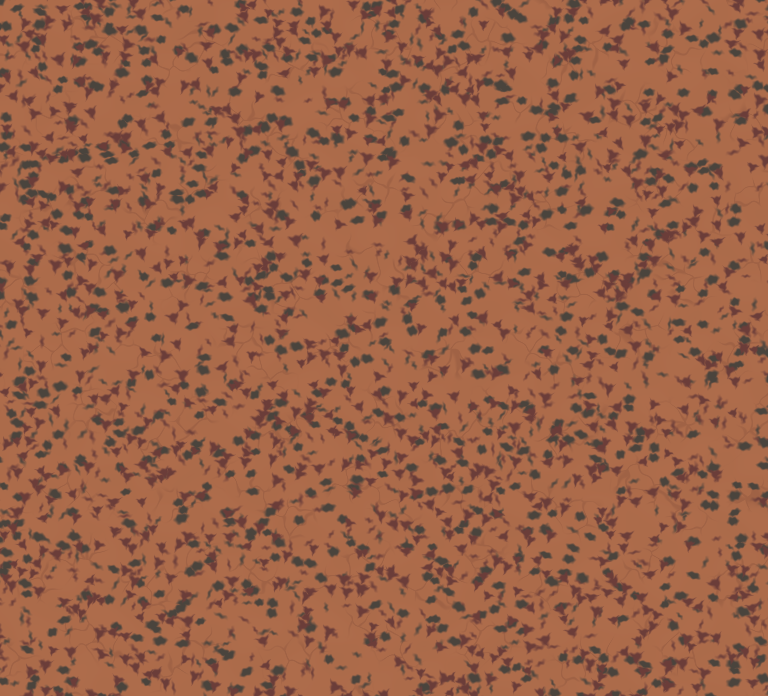
A Shadertoy shader for this texture:

```glsl
// Terracotta surface scattered with slate ovals, maroon wedges and fine splinters.

const vec3 CLAY     = vec3(0.677, 0.421, 0.292);
const vec3 HAIRLINE = vec3(0.600, 0.365, 0.260);
const vec3 SLATE    = vec3(0.290, 0.265, 0.240);
const vec3 MAROON   = vec3(0.420, 0.240, 0.225);

const int OVAL = 0;
const int WEDGE = 1;
const float SOFTNESS = 0.0021;

vec3 hash3(vec2 cell, float seed) {
    vec3 p = fract(vec3(cell.xyx + seed * 17.31) * vec3(0.1031, 0.1030, 0.0973));
    p += dot(p, p.yxz + 33.33);
    return fract((p.xxy + p.yzz) * p.zyx);
}

mat2 rotation(float angle) {
    float c = cos(angle), s = sin(angle);
    return mat2(c, -s, s, c);
}

// Layered sines, roughly -1 to 1
float drift(vec2 p) {
    return (sin(p.x + 1.7 * sin(p.y * 0.8)) + sin(p.y * 1.3 - 1.4 * sin(p.x * 0.7 + 2.0))) * 0.5;
}

float ovalDistance(vec2 p, vec2 radii) {
    return (length(p / radii) - 1.0) * min(radii.x, radii.y);
}

// Triangle with a flat top and its tip pointing down
float wedgeDistance(vec2 p, float inradius) {
    return max(p.y - inradius, abs(p.x) * 0.866 - p.y * 0.5 - inradius);
}

// Distance to the nearest fleck of one scattered layer
float fleckDistance(vec2 p, int shape, float cells, float density, vec2 size, float tilt, float seed) {
    vec2 home = floor(p * cells);
    float nearest = 1.0;
    for (int y = -1; y <= 1; y++) {
        for (int x = -1; x <= 1; x++) {
            vec2 cell = home + vec2(x, y);
            vec3 place = hash3(cell, seed);
            vec3 form = hash3(cell, seed + 5.0);
            float chance = density * (1.0 + 0.35 * drift(cell / cells * 24.0 + seed));
            if (place.z > chance) continue;

            vec2 q = p - (cell + place.xy) / cells;
            q = rotation((form.x - 0.5) * 2.0 * tilt) * q;
            q /= mix(vec2(0.78), vec2(1.22), form.yz);
            // Ragged outline
            q += 0.0007 * sin(q.yx * 750.0 + form.zx * 6.28);
            float d = shape == WEDGE ? wedgeDistance(q, size.x) : ovalDistance(q, size);
            nearest = min(nearest, d);
        }
    }
    return nearest;
}

// Gap between the two nearest cell points: zero along cell borders
float cellBorder(vec2 p, float seed) {
    vec2 home = floor(p);
    float first = 8.0, second = 8.0;
    for (int y = -1; y <= 1; y++) {
        for (int x = -1; x <= 1; x++) {
            vec2 cell = home + vec2(x, y);
            float d = length(cell + hash3(cell, seed).xy - p);
            second = min(second, max(first, d));
            first = min(first, d);
        }
    }
    return second - first;
}

float coverage(float d) {
    return 1.0 - smoothstep(-SOFTNESS, SOFTNESS, d);
}

void mainImage(out vec4 fragColor, in vec2 fragCoord) {
    vec2 p = fragCoord / iResolution.y;

    // Clay ground with faint broken hairlines
    vec3 color = CLAY * (1.0 + 0.008 * drift(p * 60.0));
    vec2 warped = p + 0.004 * vec2(drift(p * 150.0), drift(p.yx * 170.0 + 4.0));
    float hairline = 1.0 - smoothstep(0.02, 0.11, cellBorder(warped * 30.0, 1.0));
    hairline *= smoothstep(0.0, 0.6, drift(p * 45.0 + 3.0));
    color = mix(color, HAIRLINE, 0.65 * hairline);

    // Fine splinters in any direction
    vec2 splinter = vec2(0.0058, 0.0022);
    float slateSplinters = fleckDistance(p, OVAL, 50.0, 0.24, splinter, 3.14, 2.0);
    float maroonSplinters = fleckDistance(p, OVAL, 50.0, 0.24, splinter, 3.14, 3.0);
    color = mix(color, SLATE, 0.9 * coverage(slateSplinters));
    color = mix(color, MAROON, 0.9 * coverage(maroonSplinters));

    // Large flecks: level ovals and downward wedges
    float ovals = fleckDistance(p, OVAL, 50.0, 0.26, vec2(0.0082, 0.0056), 0.5, 7.0);
    float wedges = fleckDistance(p, WEDGE, 50.0, 0.33, vec2(0.0048), 0.6, 11.0);
    color = mix(color, SLATE, coverage(ovals));
    color = mix(color, MAROON, coverage(wedges));

    fragColor = vec4(color, 1.0);
}
```
